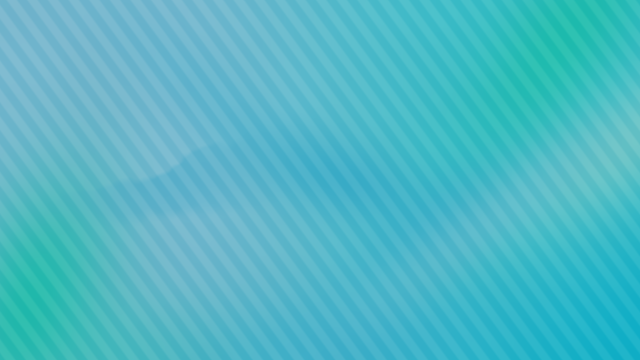
Give the GLSL for this background, as a Shadertoy shader.

```glsl
// Slanted pale stripes over a soft wash of blue, teal and green.
// Rotated Gaussian pools tint a broad gradient, value noise frays a cloud bank,
// and a repeated diagonal band lightens every other strip.

float hash(vec2 p) {
    return fract(sin(dot(p, vec2(127.1, 311.7))) * 43758.5453);
}

float noise(vec2 p) {
    vec2 i = floor(p), f = fract(p);
    f = f * f * (3.0 - 2.0 * f);
    return mix(mix(hash(i), hash(i + vec2(1, 0)), f.x),
               mix(hash(i + vec2(0, 1)), hash(i + vec2(1, 1)), f.x), f.y);
}

float fbm(vec2 p) {
    float sum = 0.0, gain = 0.5;
    for (int i = 0; i < 4; i++) {
        sum += gain * noise(p);
        p = p * 2.03 + 7.1;
        gain *= 0.5;
    }
    return sum;
}

// Soft elliptical pool, turned by angle
float pool(vec2 p, vec2 center, vec2 radius, float angle) {
    float c = cos(angle), s = sin(angle);
    vec2 d = p - center;
    d = vec2(c * d.x + s * d.y, c * d.y - s * d.x) / radius;
    return exp(-dot(d, d));
}

// Broad colour wash; p.y runs 0..1 and p.x runs 0..1.78
vec3 wash(vec2 p) {
    vec3 mist = vec3(0.47, 0.72, 0.81);
    vec3 blue = vec3(0.24, 0.68, 0.79);
    vec3 cyan = vec3(0.09, 0.70, 0.79);
    vec3 green = vec3(0.13, 0.74, 0.67);
    vec3 paleTeal = vec3(0.45, 0.77, 0.77);

    vec3 col = mix(mist, vec3(0.24, 0.74, 0.78), smoothstep(0.4, 1.4, p.x));

    // Blue depths and the cyan lower corner
    col = mix(col, blue, 0.75 * pool(p, vec2(0.95, 0.02), vec2(0.60, 0.17), 0.15));
    col = mix(col, cyan, 0.95 * pool(p, vec2(1.80, 0.05), vec2(0.55, 0.30), 0.45));
    col = mix(col, blue, 0.80 * pool(p, vec2(0.96, 0.50), vec2(0.25, 0.10), -0.35));
    col = mix(col, blue, 0.65 * pool(p, vec2(1.24, 0.42), vec2(0.30, 0.10), 0.65));
    col = mix(col, blue, 0.30 * pool(p, vec2(0.60, 0.72), vec2(0.35, 0.10), -0.70));

    // Green corners
    col = mix(col, green, 0.90 * pool(p, vec2(0.08, 0.16), vec2(0.20, 0.36), -0.35));
    col = mix(col, green, 0.40 * pool(p, vec2(0.30, 0.00), vec2(0.35, 0.20), 0.0));
    col = mix(col, green, 0.90 * pool(p, vec2(1.57, 0.90), vec2(0.36, 0.16), 0.95));

    // Pale diagonal beam
    col = mix(col, paleTeal, 0.80 * pool(p, vec2(1.76, 0.61), vec2(0.36, 0.13), 0.65));
    col = mix(col, mist, 0.40 * pool(p, vec2(1.35, 0.38), vec2(0.40, 0.09), 0.65));
    return col;
}

void mainImage(out vec4 fragColor, in vec2 fragCoord) {
    vec2 p = fragCoord / iResolution.y;
    vec3 col = wash(p);

    // Shaded cloud bank with a frayed upper and lower rim
    float fray = 0.09 * (fbm(p * 9.0) - 0.5);
    float upper = 0.47 + 0.32 * (p.x - 0.23) + fray;
    float lower = 0.42 + 0.10 * (p.x - 0.42) + fray;
    float bank = smoothstep(upper + 0.008, upper - 0.012, p.y)
               * smoothstep(lower - 0.035, lower + 0.015, p.y);
    bank *= pool(p, vec2(0.48, 0.50), vec2(0.22, 0.14), 0.2);
    col = mix(col, vec3(0.30, 0.67, 0.78), 0.55 * bank);

    // Faint uneven paint
    col += 0.025 * (fbm(p * 4.0 + 3.0) - 0.47);

    // About 31 stripes across and 13 down, leaning to the lower right
    float s = (p.x + p.y / 1.35) / 0.0573;
    float edge = max(fwidth(s), 0.04);
    float fromCenter = abs(fract(s) - 0.5);
    float stripe = 1.0 - smoothstep(0.25 - edge, 0.25 + edge, fromCenter);
    col += (stripe - 0.5) * vec3(0.065, 0.030, 0.018);

    fragColor = vec4(clamp(col, 0.0, 1.0), 1.0);
}
```
